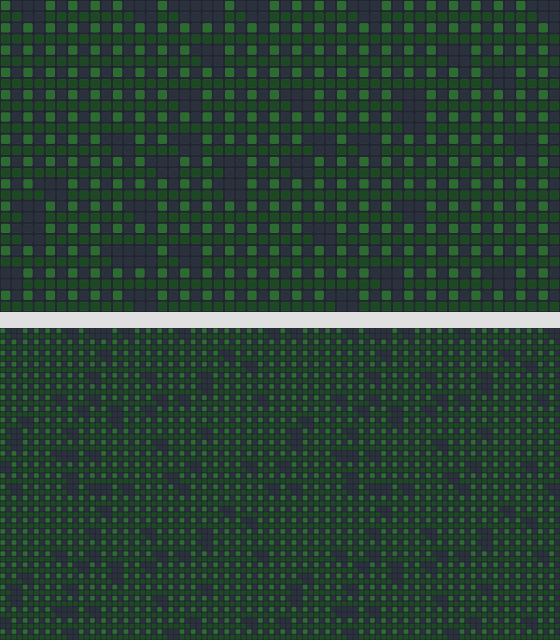
Top: one tile. Bottom: repeated 2 by 2.
This pattern is drawn by a Shadertoy shader. Its source:

```glsl
// Grid of rounded tiles: two-by-two blocks of greens on slate, some blocks unlit.
const vec2  BLOCKS      = vec2(25.0, 14.0);   // repeats across and down
const float TILE_HALF   = 0.415;              // half tile side, in cells
const float TILE_RADIUS = 0.15;               // corner radius, in cells
const float RIM_WIDTH   = 0.06;               // faint tile outline, in cells
const float RIM_LIGHT   = 0.035;              // outline brightening
const float UNLIT_SHARE = 0.11;               // share of blocks left unlit
const vec3  GAP_COLOR    = vec3(0.130, 0.150, 0.188);
const vec3  SLATE_COLOR  = vec3(0.163, 0.189, 0.235);
const vec3  DARK_GREEN   = vec3(0.110, 0.285, 0.135);
const vec3  BRIGHT_GREEN = vec3(0.173, 0.425, 0.192);

float hash(vec2 p) {
    vec3 q = fract(vec3(p.xyx) * 0.1031);
    q += dot(q, q.yzx + 33.33);
    return fract((q.x + q.y) * q.z);
}

float roundedBox(vec2 p, float halfSide, float radius) {
    vec2 d = abs(p) - halfSide + radius;
    return length(max(d, 0.0)) + min(max(d.x, d.y), 0.0) - radius;
}

// Upper row of a block: bright, slate. Lower row: dark green throughout.
vec3 tileColor(vec2 cell) {
    vec2 block = mod(floor(cell * 0.5), BLOCKS);
    vec2 slot = mod(cell, 2.0);
    if (hash(block + 7.0) < UNLIT_SHARE) return SLATE_COLOR;
    if (slot.y < 0.5) return DARK_GREEN;
    return slot.x < 0.5 ? BRIGHT_GREEN : SLATE_COLOR;
}

void mainImage(out vec4 fragColor, in vec2 fragCoord) {
    vec2 cells = BLOCKS * 2.0;
    vec2 grid = fragCoord / iResolution.xy * cells;
    float pixel = cells.y / iResolution.y;    // one pixel, in cells

    // Tile shape and its coverage
    float dist = roundedBox(fract(grid) - 0.5, TILE_HALF, TILE_RADIUS);
    float fill = clamp(0.5 - dist / pixel, 0.0, 1.0);
    float rim = clamp(0.5 + (dist + RIM_WIDTH) / pixel, 0.0, 1.0);

    // Tile colour with a faint light outline
    vec3 tile = mix(tileColor(floor(grid)), vec3(1.0), RIM_LIGHT * rim);
    fragColor = vec4(mix(GAP_COLOR, tile, fill), 1.0);
}
```
